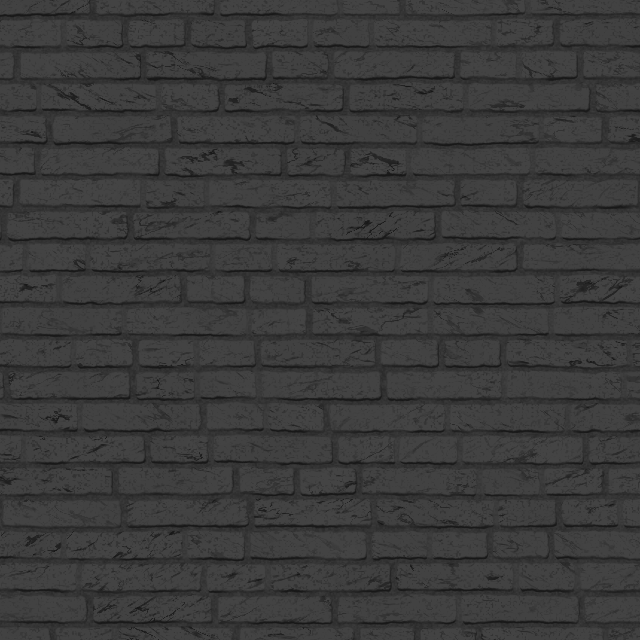
Write a Shadertoy shader that draws this texture.

```glsl
const vec3 FACE = vec3(0.264);
const vec3 MORTAR = vec3(0.205);
const vec3 SHADOW = vec3(0.095);
const float ROWS = 20.0;
const float STRETCHER = 0.193;
const float HEADER = 0.097;
const float JOINT = 0.0088;

float hash(vec2 p) {
    return fract(sin(dot(p, vec2(127.1, 311.7))) * 43758.5453);
}

float noise(vec2 p) {
    vec2 i = floor(p), f = fract(p);
    f = f * f * (3.0 - 2.0 * f);
    return mix(mix(hash(i), hash(i + vec2(1, 0)), f.x),
               mix(hash(i + vec2(0, 1)), hash(i + vec2(1, 1)), f.x), f.y);
}

float fbm(vec2 p) {
    float sum = 0.0, amp = 0.5;
    for (int i = 0; i < 4; i++) {
        sum += amp * noise(p);
        p = mat2(0.9, 0.43, -0.43, 0.9) * p * 2.1 + 7.3;
        amp *= 0.55;
    }
    return sum;
}

float roundedBox(vec2 p, vec2 halfSize, float radius) {
    vec2 q = abs(p) - halfSize + radius;
    return length(max(q, 0.0)) + min(max(q.x, q.y), 0.0) - radius;
}

// Left edge, width and index of the brick covering x in a row
vec3 findBrick(float x, float row) {
    float left = -STRETCHER * hash(vec2(row, 3.7)) - 0.02;
    float width = STRETCHER;
    float index = 0.0;
    for (int i = 0; i < 40; i++) {
        float kind = hash(vec2(index + 11.0, row * 1.7));
        width = (kind < 0.33 ? HEADER : STRETCHER) * (0.97 + 0.06 * fract(kind * 17.0));
        if (x < left + width) break;
        left += width;
        index += 1.0;
    }
    return vec3(left, width, index);
}

// Stone height, stretched along the brick and tilted
float relief(vec2 p, float tilt, float seed) {
    vec2 q = vec2(p.x, p.y + tilt * p.x) * vec2(42.0, 85.0) + seed * 40.0;
    q += 1.5 * vec2(noise(q * 0.7), noise(q * 0.7 + 19.0));
    return fbm(q);
}

// Thin broken fissures
float fissure(vec2 p, float tilt, float seed) {
    vec2 q = vec2(p.x, p.y + tilt * p.x) * vec2(36.0, 85.0) + seed * 60.0;
    q += 2.0 * vec2(fbm(q), fbm(q + 31.0));
    float crease = 1.0 - smoothstep(0.02, 0.1, abs(noise(q) - 0.5));
    return crease * smoothstep(0.5, 0.75, noise(q * 0.9 + 5.0));
}

vec3 brickWall(vec2 uv, float px) {
    // Uneven courses and ragged edges
    vec2 p = uv;
    p.y += 0.004 * (noise(uv * vec2(11.0, 20.0)) - 0.5) - 0.023;
    p += 0.0055 * (vec2(fbm(uv * 70.0), fbm(uv * 70.0 + 40.0)) - 0.53);

    float row = floor(p.y * ROWS);
    vec3 brick = findBrick(p.x, row);
    vec2 id = vec2(brick.z, row);
    float seed = hash(id + 2.3);
    float tilt = 1.1 * (hash(id + 8.1) - 0.5);
    vec2 local = vec2(p.x - brick.x - 0.5 * brick.y,
                      p.y - (row + 0.5) / ROWS - 0.0008);
    vec2 halfSize = 0.5 * vec2(brick.y - JOINT, 1.0 / ROWS - JOINT);

    // Brick outline and the shadow it drops on the bed joint
    float d = roundedBox(local, halfSize, 0.006);
    float shifted = roundedBox(local + vec2(-0.0012, 0.0035), halfSize, 0.006);
    float inside = 1.0 - smoothstep(-px, px, d);
    float dropShadow = 1.0 - smoothstep(-0.0015, 0.001, shifted);

    // Mortar, with some upright joints filled almost level
    float side = step(0.0, local.x);
    float filled = smoothstep(0.35, 0.6, hash(id + vec2(side + 21.0, 5.0)));
    float upright = 1.0 - smoothstep(-0.003, 0.001, abs(local.y) - halfSize.y);
    float levelJoint = filled * upright;
    float grain = noise(uv * 430.0);
    vec3 mortar = MORTAR * (0.72 + 0.28 * fbm(uv * 110.0) + 0.24 * grain);
    mortar = mix(mortar, FACE * (0.84 + 0.14 * grain), 0.75 * levelJoint);
    float shadowDepth = mix(0.3, 1.0, smoothstep(0.2, 0.75, noise(uv * vec2(24.0, 40.0))));
    mortar = mix(mortar, SHADOW, dropShadow * shadowDepth * (1.0 - 0.7 * levelJoint));

    // Chiselled face, shaded only where it turns from the light
    float patchy = smoothstep(0.25, 0.75, noise(uv * vec2(13.0, 26.0) + seed * 30.0));
    float rough = mix(0.4, 1.0, hash(id + 14.9)) * mix(0.5, 1.15, patchy);
    float slope = relief(uv + vec2(-0.001, 0.003), tilt, seed) - relief(uv, tilt, seed);
    float shade = smoothstep(0.07, 0.33, slope) * rough;
    float crack = fissure(uv, tilt, seed) * rough;
    float speck = smoothstep(0.52, 0.85, 0.65 * grain + 0.35 * noise(uv * 190.0 + 9.0));
    vec3 face = FACE * (0.96 + 0.05 * noise(uv * 14.0 + seed * 9.0));
    face = mix(face, MORTAR * 0.9, speck * mix(0.45, 0.8, patchy));
    face = mix(face, SHADOW, clamp(0.85 * shade + 0.8 * crack, 0.0, 1.0));
    face *= 1.0 - 0.16 * smoothstep(-0.003, 0.0, d) * (1.0 - levelJoint);
    return mix(mortar, face, inside);
}

void mainImage(out vec4 fragColor, in vec2 fragCoord) {
    vec2 uv = fragCoord / iResolution.y;
    fragColor = vec4(brickWall(uv, 1.0 / iResolution.y), 1.0);
}
```
